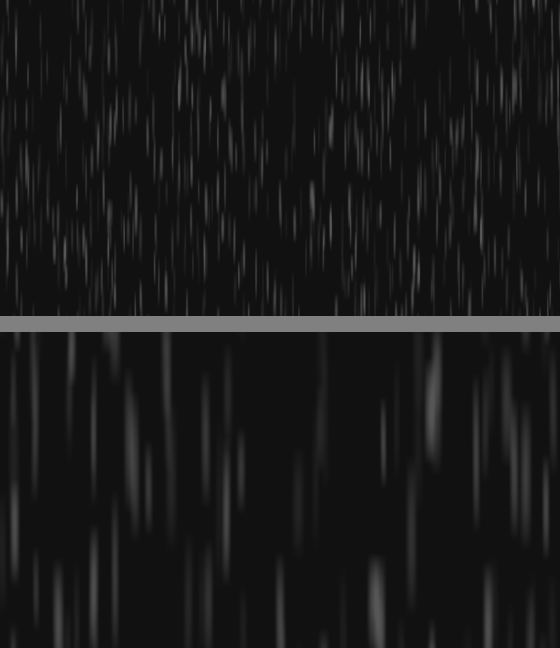
Top, the full canvas; bottom, a detail of the centre.
Reproduce this texture procedurally as a Shadertoy shader.

```glsl
const vec3 BACKGROUND = vec3(0.067);
const vec3 STREAK_TINT = vec3(1.0);
const int LAYERS = 5;
const vec2 CELL = vec2(0.020, 0.25);            // in canvas heights
const vec2 HALF_WIDTH = vec2(0.0045, 0.0085);   // min, max
const vec2 HALF_LENGTH = vec2(0.045, 0.090);    // min, max
const vec2 BRIGHTNESS = vec2(0.04, 0.24);       // min, max
const vec2 CHANCE = vec2(0.11, 0.46);           // sparse, clustered
const float LEAN = 0.010;
const float CLUSTER_SCALE = 7.0;
const float MAX_GLOW = 0.27;

// Integer hash giving three values from 0 to 1
vec3 hash3(ivec3 cell) {
    uvec3 v = uvec3(cell) * 1664525u + 1013904223u;
    v.x += v.y * v.z;
    v.y += v.z * v.x;
    v.z += v.x * v.y;
    v ^= v >> 16u;
    v.x += v.y * v.z;
    v.y += v.z * v.x;
    v.z += v.x * v.y;
    return vec3(v >> 8u) / 16777216.0;
}

float valueNoise(vec2 p) {
    ivec2 i = ivec2(floor(p));
    vec2 f = fract(p);
    f = f * f * (3.0 - 2.0 * f);
    float a = hash3(ivec3(i, 91)).x;
    float b = hash3(ivec3(i + ivec2(1, 0), 91)).x;
    float c = hash3(ivec3(i + ivec2(0, 1), 91)).x;
    float d = hash3(ivec3(i + ivec2(1, 1), 91)).x;
    return mix(mix(a, b, f.x), mix(c, d, f.x), f.y);
}

// One layer of columns, each holding at most one streak per cell
float streakLayer(vec2 p, int layer) {
    p.x += CELL.x * hash3(ivec3(layer, 7, 53)).x;
    int column = int(floor(p.x / CELL.x));
    float shift = CELL.y * hash3(ivec3(column, layer, 17)).y;
    int row = int(floor((p.y + shift) / CELL.y));
    vec2 local = vec2(p.x, p.y + shift) - vec2(column, row) * CELL;

    vec3 place = hash3(ivec3(column, row, layer + 20));
    vec3 shape = hash3(ivec3(column, row, layer + 40));
    float halfWidth = mix(HALF_WIDTH.x, HALF_WIDTH.y, shape.x);
    float halfLength = mix(HALF_LENGTH.x, HALF_LENGTH.y, shape.y);
    vec2 margin = vec2(halfWidth + LEAN * halfLength, halfLength);
    vec2 center = mix(margin, CELL - margin, place.xy);

    // Uneven density gathers streaks into loose clumps
    vec2 seat = vec2(column, row) * CELL + center - vec2(0.0, shift);
    float density = smoothstep(0.2, 0.8, valueNoise(seat * CLUSTER_SCALE));
    float present = step(place.z, mix(CHANCE.x, CHANCE.y, density));

    // Soft, tapering profile
    vec2 d = local - center;
    d.x += d.y * LEAN * (2.0 * place.x - 1.0);
    vec2 q = d / vec2(halfWidth, halfLength);
    vec2 falloff = max(1.0 - q * q, 0.0);
    float peak = mix(BRIGHTNESS.x, BRIGHTNESS.y, shape.z * shape.z);
    return present * peak * falloff.x * falloff.x * falloff.y;
}

void mainImage(out vec4 fragColor, in vec2 fragCoord) {
    vec2 p = fragCoord / iResolution.y;
    float glow = 0.0;
    for (int layer = 0; layer < LAYERS; layer++) {
        glow += streakLayer(p, layer);
    }
    fragColor = vec4(BACKGROUND + STREAK_TINT * min(glow, MAX_GLOW), 1.0);
}
```
